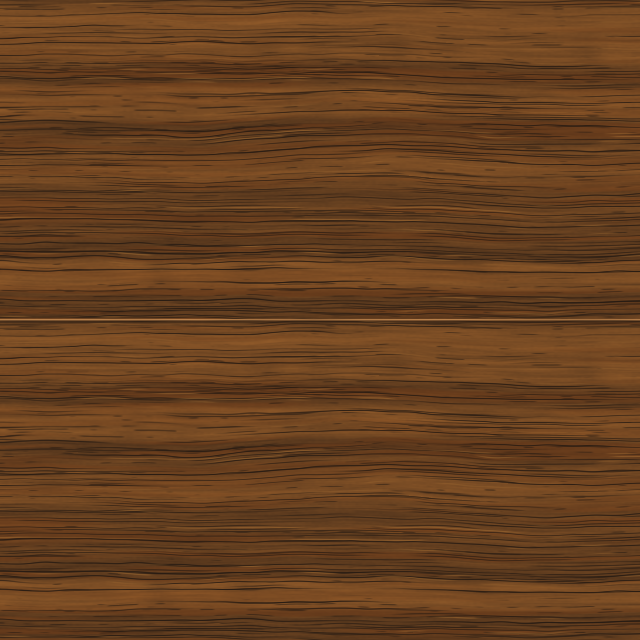
Give the GLSL for this texture, as a Shadertoy shader.

```glsl
// Dark zebra-like wood veneer: two stacked sheets with a pale seam between them.
// Soft light and dark bands carry stretched fibre noise, thin wavy dark pores
// and short golden flecks, all running along the horizontal grain.

const vec3 DARK_WOOD  = vec3(0.250, 0.160, 0.092);
const vec3 LIGHT_WOOD = vec3(0.545, 0.340, 0.158);
const vec3 RED_WOOD   = vec3(0.450, 0.235, 0.095);
const vec3 PORE       = vec3(0.135, 0.095, 0.068);
const vec3 GOLD       = vec3(0.620, 0.410, 0.190);
const vec3 SEAM       = vec3(0.720, 0.500, 0.290);

float hash(vec2 p) {
    vec3 q = fract(vec3(p.xyx) * 0.1031);
    q += dot(q, q.yzx + 33.33);
    return fract((q.x + q.y) * q.z);
}

float noise(vec2 p) {
    vec2 i = floor(p), f = fract(p);
    f = f * f * (3.0 - 2.0 * f);
    return mix(mix(hash(i), hash(i + vec2(1, 0)), f.x),
               mix(hash(i + vec2(0, 1)), hash(i + vec2(1, 1)), f.x), f.y);
}

float fbm(vec2 p) {
    float sum = 0.0, gain = 0.5;
    for (int i = 0; i < 4; i++) {
        sum += gain * noise(p);
        p = p * 2.03 + 17.7;
        gain *= 0.5;
    }
    return sum / 0.9375;
}

// Soft-edged band between two heights
float band(float y, float low, float high, float soft) {
    return smoothstep(low - soft, low + soft, y) * (1.0 - smoothstep(high - soft, high + soft, y));
}

// Lightness of the broad bands; v runs from 0 at the sheet's top to 1 at its foot
float bandTone(float v) {
    float tone = 0.38;
    tone += 0.32 * band(v, 0.02, 0.20, 0.020);
    tone += 0.36 * band(v, 0.275, 0.37, 0.012);
    tone += 0.25 * band(v, 0.45, 0.59, 0.025);
    tone += 0.08 * band(v, 0.62, 0.74, 0.030);
    tone += 0.36 * band(v, 0.815, 0.91, 0.010);
    return tone;
}

// Broken thin lines, one per row; width is a share of the row height
float grainLines(vec2 p, float rows, float width, float runs, float keep, float seed) {
    float y = p.y * rows;
    float row = floor(y);
    float centre = mix(0.3, 0.7, hash(vec2(row, seed)));
    centre += 0.22 * (noise(vec2(p.x * 28.0, row + seed)) - 0.5);
    float blur = 0.6 * rows / iResolution.y;
    float line = 1.0 - smoothstep(max(width - blur, 0.0), width + blur, abs(fract(y) - centre));
    float run = noise(vec2(p.x * runs + 91.0 * hash(vec2(seed, row)), row * 1.7 + seed));
    float chance = 0.65 * run + 0.35 * hash(vec2(row + 5.0, seed));
    return line * smoothstep(1.0 - keep, 1.18 - keep, chance);
}

void mainImage(out vec4 fragColor, in vec2 fragCoord) {
    vec2 uv = fragCoord / iResolution.xy;
    float v = fract((1.0 - uv.y) * 2.0);
    vec2 p = vec2(uv.x, v * 0.5);

    // Gentle bending of the grain
    vec2 grain = p;
    grain.y += 0.018 * (noise(p * vec2(3.5, 9.0) + 3.0) - 0.5);
    grain.y += 0.005 * (noise(p * vec2(13.0, 32.0) + 8.0) - 0.5);

    // Broad bands and fibres
    float bands = bandTone(mix(v, grain.y * 2.0, 0.65));
    float lightness = smoothstep(0.42, 0.70, bands);
    float tone = bands;
    tone += 0.32 * (fbm(grain * vec2(2.0, 55.0)) - 0.5);
    tone += 0.26 * (noise(grain * vec2(7.0, 230.0)) - 0.5);
    tone += 0.16 * (noise(grain * vec2(26.0, 520.0)) - 0.5);
    tone += 0.07 * (noise(uv * vec2(190.0, 420.0)) - 0.5);

    // Faint cross-grain figure in the light wood
    float figure = noise(p * vec2(24.0, 13.0) + 40.0) - 0.5;
    float patches = smoothstep(0.45, 0.8, noise(p * vec2(4.0, 8.0) + 21.0));
    tone += 0.22 * figure * patches * lightness;

    vec3 color = mix(DARK_WOOD, LIGHT_WOOD, clamp(tone + 0.04, 0.0, 1.1));
    float redness = smoothstep(0.5, 0.8, noise(grain * vec2(3.0, 130.0) + 60.0));
    color = mix(color, RED_WOOD, redness * mix(0.42, 0.18, lightness));

    // Dark pores: long sparse lines everywhere, denser ones in the dark bands
    float longPores = grainLines(grain, 105.0, 0.085, 3.5, 0.56, 11.0);
    float finePores = grainLines(grain, 190.0, 0.14, 9.0, mix(0.58, 0.36, lightness), 37.0);
    float ticks = grainLines(grain, 240.0, 0.18, 42.0, 0.34, 71.0);
    color = mix(color, PORE, 0.78 * longPores);
    color = mix(color, PORE, 0.60 * finePores);
    color = mix(color, PORE, 0.50 * ticks);

    // Golden flecks, mostly in the dark bands
    float flecks = grainLines(grain + 0.37, 150.0, 0.13, 14.0, 0.33, 53.0);
    color = mix(color, GOLD, flecks * mix(0.60, 0.25, lightness));

    // Pale seam with a dark lower edge
    float pixel = 0.6 / iResolution.y;
    float seamDistance = abs(uv.y - 0.5005);
    float edge = 1.0 - smoothstep(0.001, 0.004, abs(uv.y - 0.4975));
    color = mix(color, PORE, 0.45 * edge);
    float seam = 1.0 - smoothstep(0.0012 - pixel, 0.0012 + pixel, seamDistance);
    color = mix(color, SEAM, seam * mix(0.65, 1.0, noise(vec2(uv.x * 14.0, 2.0))));

    fragColor = vec4(color, 1.0);
}
```
